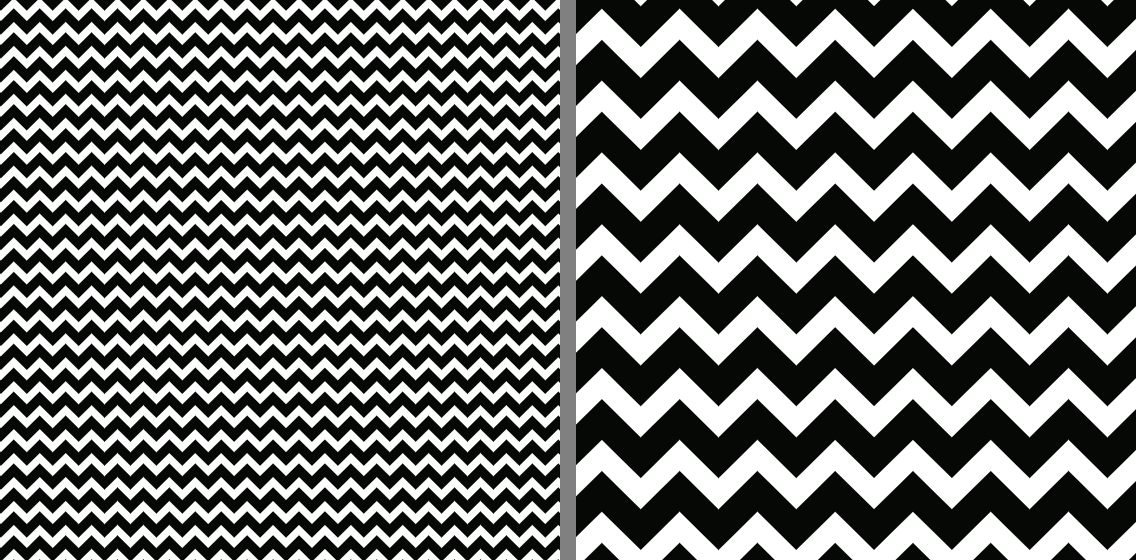
Left, the full canvas; right, a detail of the centre.
Give the GLSL for this pattern, as a WebGL 2 fragment shader.

```glsl
#version 300 es
precision highp float;

uniform vec2 u_resolution;
out vec4 fragColor;

// Lengths are fractions of the canvas side
const vec2 REPEATS = vec2(21.6, 23.38);      // zigzags across, stripes down
const vec2 PERIOD = 1.0 / REPEATS;
const vec2 PEAK = vec2(0.5339, 0.6615);      // upper tip of one chevron
const float AMPLITUDE = 0.0228;              // height from valley to peak
const float STRIPE_HEIGHT = 0.433 * PERIOD.y; // vertical thickness of a stripe
const float EDGE_PIXELS = 1.0;               // width of the smoothed edge
const vec3 BLACK = vec3(0.02, 0.03, 0.02);
const vec3 WHITE = vec3(1.0);

// Distance to the nearest multiple of the period
float distanceToRepeat(float x, float period) {
    return abs(fract(x / period + 0.5) - 0.5) * period;
}

// Signed distance to the stacked chevron stripes, negative inside
float chevronDistance(vec2 p) {
    float slope = 2.0 * AMPLITUDE / PERIOD.x;
    float drop = slope * distanceToRepeat(p.x - PEAK.x, PERIOD.x);
    float centerY = PEAK.y - drop - 0.5 * STRIPE_HEIGHT;
    float offset = distanceToRepeat(p.y - centerY, PERIOD.y);
    // Turn the vertical gap into a distance across the slanted edge
    return (offset - 0.5 * STRIPE_HEIGHT) * inversesqrt(1.0 + slope * slope);
}

void main() {
    float side = min(u_resolution.x, u_resolution.y);
    vec2 p = gl_FragCoord.xy / side;
    float edge = EDGE_PIXELS / side;
    float stripe = clamp(0.5 - chevronDistance(p) / edge, 0.0, 1.0);
    fragColor = vec4(mix(BLACK, WHITE, stripe), 1.0);
}
```
